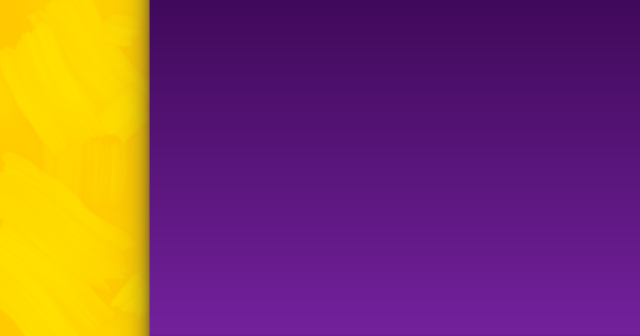
This background is drawn by a WebGL 2 fragment shader. Its source:

```glsl
#version 300 es
precision highp float;
// Brushed yellow paint strip beside a shaded violet panel.

uniform vec2 u_resolution;
out vec4 outColor;

const float PANEL_EDGE = 0.2337;   // fraction of the width
const float SHADOW_REACH = 0.028;  // fractions of the height
const float SHADOW_DEPTH = 0.43;
const vec3 VIOLET_TOP = vec3(0.25, 0.035, 0.355);
const vec3 VIOLET_BOTTOM = vec3(0.45, 0.13, 0.61);
const vec3 PAINT_DEEP = vec3(1.0, 0.76, 0.0);
const vec3 PAINT_LIGHT = vec3(1.0, 0.89, 0.0);
const vec3 SHADOW_TINT = vec3(0.0, 0.0, 0.22);

// Brush strokes, back to front: centre, angle, lightness.
const int STROKE_COUNT = 8;
const vec4 STROKES[STROKE_COUNT] = vec4[](
  vec4(0.25, 0.47, -1.48, 0.52),
  vec4(0.28, 0.82, -0.90, 0.74),
  vec4(0.15, 0.73, -1.08, 0.86),
  vec4(0.36, 0.91, -0.35, 0.68),
  vec4(0.38, 0.65, 0.65, 0.76),
  vec4(0.11, 0.13, -0.75, 0.82),
  vec4(0.17, 0.34, -0.58, 0.78),
  vec4(0.40, 0.12, 0.95, 0.88));
// Half length and half width of each stroke.
const vec2 STROKE_SIZES[STROKE_COUNT] = vec2[](
  vec2(0.15, 0.13), vec2(0.25, 0.10), vec2(0.21, 0.10), vec2(0.07, 0.05),
  vec2(0.09, 0.06), vec2(0.25, 0.13), vec2(0.27, 0.10), vec2(0.10, 0.06));

float hash(vec2 p) {
  return fract(sin(dot(p, vec2(127.1, 311.7))) * 4375.85);
}

float valueNoise(vec2 p) {
  vec2 cell = floor(p), f = fract(p);
  f = f * f * (3.0 - 2.0 * f);
  float low = mix(hash(cell), hash(cell + vec2(1, 0)), f.x);
  float high = mix(hash(cell + vec2(0, 1)), hash(cell + vec2(1, 1)), f.x);
  return mix(low, high, f.y);
}

// Fine grooves: noise stretched along the stroke direction.
float bristles(vec2 q, float seed) {
  float coarse = valueNoise(q * vec2(4.0, 55.0) + seed);
  float fine = valueNoise(q * vec2(6.0, 150.0) + seed * 2.0);
  return 0.55 * coarse + 0.45 * fine - 0.5;
}

vec3 paint(vec2 p) {
  float tone = 0.42 + 0.35 * (valueNoise(p * vec2(9.0, 7.0)) - 0.5);
  for (int i = 0; i < STROKE_COUNT; i++) {
    vec4 stroke = STROKES[i];
    vec2 size = STROKE_SIZES[i];
    float seed = float(i) * 7.3;
    float c = cos(stroke.z), s = sin(stroke.z);
    vec2 d = p - stroke.xy;
    vec2 q = vec2(c * d.x + s * d.y, c * d.y - s * d.x);

    // Curved sides and scalloped ends.
    q.y += 0.012 * sin(q.x * 13.0 + seed);
    float scallop = 0.05 * valueNoise(vec2(q.y * 32.0, seed))
                  + 0.02 * valueNoise(vec2(q.y * 110.0, seed));
    float side = abs(q.y) - size.y + 0.014 * valueNoise(vec2(q.x * 18.0, seed));
    float dist = max(abs(q.x) - size.x + scallop, side);

    float body = 1.0 - smoothstep(-0.006, 0.006, dist);
    float rim = exp(-abs(dist) / 0.009);
    float loaded = 0.12 * (valueNoise(q * vec2(5.0, 16.0) + seed) - 0.5);
    float fade = 0.22 * smoothstep(0.1, 1.0, q.x / size.x);
    float fresh = stroke.w + 0.36 * bristles(q, seed) + loaded - fade;
    tone = mix(tone, fresh, body * 0.86) - 0.09 * rim;
  }
  // Deeper pigment in the upper left corner.
  tone -= 0.2 * exp(-dot(p - vec2(0.0, 0.95), p - vec2(0.0, 0.95)) * 45.0);
  return mix(PAINT_DEEP, PAINT_LIGHT, clamp(tone, 0.0, 1.1));
}

void main() {
  vec2 p = gl_FragCoord.xy / u_resolution.y;
  float pixel = 1.0 / u_resolution.y;
  float aspect = u_resolution.x / u_resolution.y;
  float toPanel = PANEL_EDGE * aspect - p.x;

  // Shadow cast by the panel onto the paint.
  float shadow = exp(-max(toPanel, 0.0) / SHADOW_REACH);
  vec3 strip = paint(p) * (1.0 - SHADOW_DEPTH * shadow) + SHADOW_TINT * shadow * 0.5;

  // Panel gradient with a faint dark line along its base.
  vec3 panel = mix(VIOLET_BOTTOM, VIOLET_TOP, p.y);
  panel *= 1.0 - 0.08 * (1.0 - smoothstep(0.002, 0.006, p.y));

  float onPanel = smoothstep(-0.5 * pixel, 0.5 * pixel, -toPanel);
  outColor = vec4(mix(strip, panel, onPanel), 1.0);
}
```
